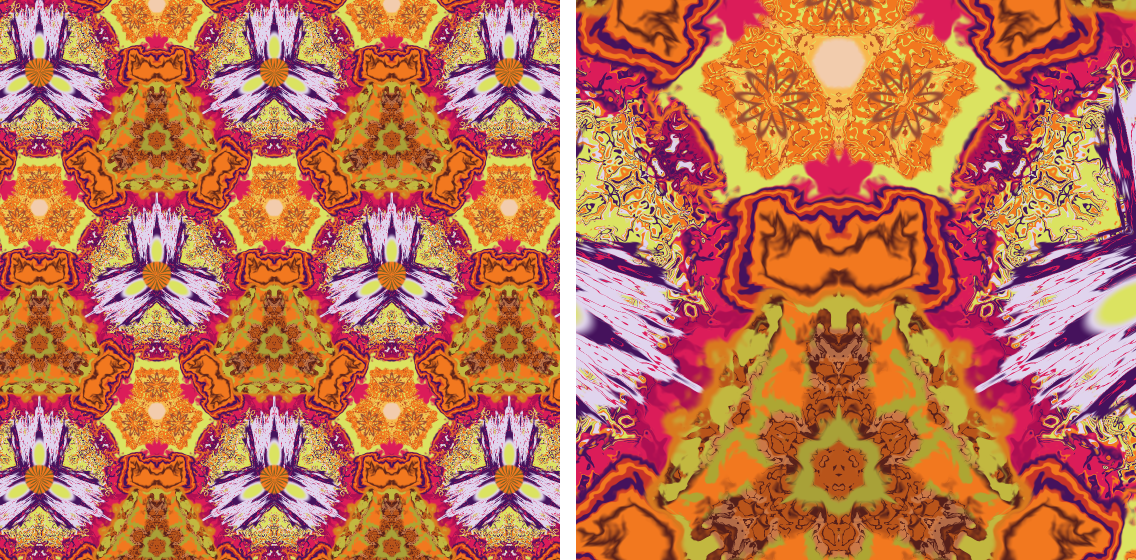
Left, the full canvas; right, a detail of the centre.
Reproduce this pattern procedurally as a Shadertoy shader.

```glsl
// Marbled kaleidoscope: white, brown and yellow three-fold rosettes on a pink hexagonal lattice

const vec3 PINK = vec3(.86, .11, .35);
const vec3 PURPLE = vec3(.27, .07, .36);
const vec3 ORANGE = vec3(.95, .47, .12);
const vec3 LIME = vec3(.86, .89, .38);
const vec3 LAVENDER = vec3(.88, .83, .93);
const vec3 BROWN = vec3(.33, .12, .10);

float hash(vec2 p) {
    return fract(sin(dot(p, vec2(127.1, 311.7))) * 43758.5453);
}

float noise(vec2 p) {
    vec2 i = floor(p), f = fract(p);
    f = f * f * (3. - 2. * f);
    return mix(mix(hash(i), hash(i + vec2(1, 0)), f.x),
               mix(hash(i + vec2(0, 1)), hash(i + 1.), f.x), f.y);
}

float fbm(vec2 p) {
    float sum = 0., amp = .533;
    for (int i = 0; i < 4; i++) {
        sum += amp * noise(p);
        p = mat2(1.6, 1.2, -1.2, 1.6) * p + 5.3;
        amp *= .5;
    }
    return sum;
}

float inside(float d) { return smoothstep(.01, -.01, d); }

float vein(float x, float width) {
    return smoothstep(width, width * .5, abs(fract(x) - .5));
}

// Fold the plane into one mirror triangle: white (0,0), brown (1,0), yellow (.5,.866)
vec2 foldTriangle(vec2 p) {
    vec2 cell = vec2(sqrt(3.), 3.);
    vec2 a = mod(p + .5 * cell, cell) - .5 * cell;
    vec2 b = mod(p, cell) - .5 * cell;
    vec2 q = dot(a, a) < dot(b, b) ? a : b;
    float third = radians(120.);
    float t = abs(mod(atan(q.x, q.y) + .5 * third, third) - .5 * third);
    return length(q) * vec2(cos(t), sin(t));
}

vec3 paintGround(float swirl, float patches) {
    vec3 col = mix(PINK, vec3(.68, .06, .32), smoothstep(.5, .6, swirl));
    float busy = smoothstep(.42, .56, patches);
    col = mix(col, PURPLE, vein(swirl * 8., .14) * busy);
    return mix(col, ORANGE, vein(swirl * 8. + .25, .09) * busy);
}

vec3 paintWhite(vec3 col, vec2 f, vec2 g, float swirl) {
    // Lime wings with purple and orange contours
    float d = length(g) - .5 - .04 * sin(swirl * 30.);
    vec3 wing = mix(LIME, ORANGE, vein(swirl * 9. + g.y * 3., .19));
    wing = mix(wing, PURPLE, vein(swirl * 9. + g.y * 3. + .33, .11));
    wing = mix(wing, LAVENDER, vein(swirl * 9. + .62, .09));
    col = mix(col, PURPLE, inside(abs(d - .03) - .008));
    col = mix(col, wing, inside(d));
    // Streaked petals, dark at the root and pale at the tip
    float streak = fbm(vec2(f.y * 38. / (.6 + f.x), f.x * 6.));
    d = (length(vec2((g.x - .3) / .26, g.y / .18)) - 1.) * .18 + (streak - .5) * .22;
    float pale = smoothstep(-.03, .03, streak - .54 + .75 * (f.x - .17));
    vec3 petal = mix(PURPLE, LAVENDER, pale);
    petal = mix(petal, PINK, vein(streak * 5. + f.x, .07));
    col = mix(col, petal, inside(d));
    // Seed in each petal and small star at the centre
    d = (length(vec2((f.x - .18) / .09, f.y / .042)) - 1.) * .042;
    col = mix(col, LAVENDER, inside(d - .012));
    col = mix(col, LIME, inside(d + .008 * swirl));
    vec3 star = mix(ORANGE, vec3(.5, .38, .14), vein(atan(f.y, f.x) * 3. + length(f) * 8., .25));
    return mix(col, star, inside(length(f) - .08 - .05 * swirl));
}

vec3 paintBrown(vec3 col, vec2 f, vec2 g, float swirl, float grain) {
    vec2 b = g - vec2(1, 0);
    float toWhite = -b.x, toYellow = dot(b, vec2(-.5, .866));
    float across = abs(dot(b, vec2(.866, .5)));
    // Horned orange caps with nested outlines
    vec2 box = abs(vec2(across, toYellow - .52 - across * across * .8)) - vec2(.2, .05);
    float cap = length(max(box, 0.)) + min(max(box.x, box.y), 0.) - .02;
    vec3 bands = mix(vec3(.78, .2, .16), PURPLE, vein(cap * 19. + .2, .2));
    bands = mix(bands, ORANGE, vein(cap * 19. + .62, .16));
    col = mix(col, bands, inside(cap - .075));
    col = mix(col, ORANGE, inside(cap));
    col = mix(col, BROWN, inside(abs(cap + .035) - .008));
    // Cracked, mossy body
    float body = max(toWhite - .36, toYellow - .44);
    vec3 crust = mix(BROWN, vec3(.72, .33, .1), smoothstep(.44, .52, swirl));
    crust = mix(crust, vec3(.82, .52, .34), smoothstep(.52, .6, grain) * .75);
    crust = mix(crust, BROWN, vein(grain * 4. + swirl * 5., .1));
    float strut = abs(across - .08 - .3 * (.44 - toYellow)) - .035;
    crust = mix(crust, mix(ORANGE, vec3(.68, .65, .2), smoothstep(.4, .55, grain)), inside(strut));
    crust = mix(crust, vec3(.66, .63, .22), inside(abs(toWhite - .1) - .022) * inside(toYellow - .2));
    float moss = inside(abs(body + .025) - .05 * smoothstep(.4, .65, grain));
    crust = mix(crust, vec3(.76, .72, .25), moss);
    col = mix(col, vec3(.85, .48, .12), inside(body - .025));
    return mix(col, crust, inside(body));
}

vec3 paintYellow(vec3 col, vec2 f, vec2 g, float swirl, float grain) {
    vec2 c = g - vec2(.5, .866), still = f - vec2(.5, .866);
    float toWhite = dot(c, vec2(-.5, -.866)), toBrown = dot(c, vec2(.5, -.866));
    float d = max(toWhite - .42, toBrown - .31);
    vec3 fill = mix(ORANGE, vec3(.97, .72, .3), smoothstep(.48, .54, grain));
    fill = mix(fill, LIME, vein(swirl * 8., .14));
    fill = mix(fill, vec3(.72, .3, .14), vein(grain * 5. + swirl * 4., .08));
    fill = mix(LIME, fill, inside(d + .07 + .06 * (swirl - .5)));
    // Red drops, spoked spots and a cream heart
    fill = mix(fill, PINK, inside(length(c - .27 * vec2(.5, -.866)) - .055));
    vec2 spot = still - .19 * vec2(-.5, -.866);
    float spokes = .06 + .025 * cos(atan(spot.y, spot.x) * 9.);
    fill = mix(fill, vec3(.6, .3, .2), inside(abs(length(spot) - spokes) - .012));
    fill = mix(fill, vec3(.95, .8, .68), inside(length(still) - .05 - .05 * swirl));
    col = mix(col, ORANGE, inside(abs(d - .028) - .008));
    return mix(col, fill, inside(d));
}

vec3 paint(vec2 p) {
    vec2 f = foldTriangle(p);
    vec2 drift = vec2(fbm(f * 5.), fbm(f * 5. + 17.));
    vec2 curl = vec2(fbm(f * 6. + drift * 3.), fbm(f * 6. - drift * 3. + 31.));
    vec2 g = f + .17 * (curl - .5);
    float swirl = fbm(g * 5. + curl * 2.5);
    float grain = fbm(f * 22. + drift * 4.);
    vec3 col = paintGround(swirl, drift.x);
    col = paintWhite(col, f, g, swirl);
    col = paintYellow(col, f, g, swirl, grain);
    return paintBrown(col, f, g, swirl, grain);
}

void mainImage(out vec4 fragColor, in vec2 fragCoord) {
    vec3 sum = vec3(0);
    for (int i = 0; i < 4; i++) {
        vec2 jitter = vec2(i % 2, i / 2) * .5 - .25;
        vec2 uv = (fragCoord + jitter) / iResolution.y;
        sum += paint((uv - vec2(.28, .508)) / .2422);
    }
    fragColor = vec4(sum / 4., 1);
}
```
